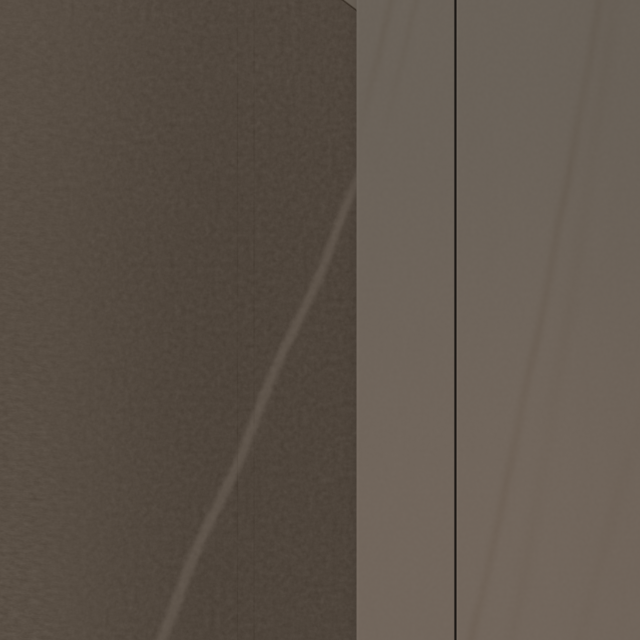
Give the GLSL for this texture, as a Shadertoy shader.

```glsl
vec2 hashGradient(vec2 cell) {
    vec3 h = fract(vec3(cell.xyx) * vec3(0.1031, 0.1030, 0.0973));
    h += dot(h, h.yzx + 33.33);
    return fract((h.xx + h.yz) * h.zy) * 2.0 - 1.0;
}

float gradientNoise(vec2 p) {
    vec2 i = floor(p), f = fract(p);
    vec2 u = f * f * f * (f * (f * 6.0 - 15.0) + 10.0);
    float a = dot(hashGradient(i), f);
    float b = dot(hashGradient(i + vec2(1, 0)), f - vec2(1, 0));
    float c = dot(hashGradient(i + vec2(0, 1)), f - vec2(0, 1));
    float d = dot(hashGradient(i + vec2(1, 1)), f - vec2(1, 1));
    return mix(mix(a, b, u.x), mix(c, d, u.x), u.y);
}

float fractalNoise(vec2 p) {
    float sum = 0.0, gain = 0.6;
    for (int i = 0; i < 3; i++) {
        sum += gain * gradientNoise(p);
        p = p * 2.03 + 17.1;
        gain *= 0.55;
    }
    return sum;
}

// Soft-edged band around zero distance
float band(float d, float halfWidth, float soft) {
    return 1.0 - smoothstep(halfWidth - soft, halfWidth + soft, abs(d));
}

// Slanted soft streak, given its foot, slope and bow
float streak(vec2 p, float foot, float slope, float bow, float width) {
    float d = p.x - foot - slope * p.y - bow * p.y * (1.0 - p.y);
    d += 0.003 * gradientNoise(vec2(foot * 90.0, p.y * 9.0));
    float fade = 0.8 + 0.7 * gradientNoise(vec2(foot * 50.0, p.y * 5.0));
    return fade * exp(-d * d / (width * width));
}

vec3 darkLeather(vec2 p, float px) {
    // Light falls off from the left edge, strongest near the bottom
    float glow = 1.0 - smoothstep(0.0, 0.36, p.x);
    vec3 color = mix(vec3(0.308, 0.270, 0.234), vec3(0.352, 0.312, 0.272),
                     glow * mix(1.0, 0.75, p.y));
    color += 0.010 * smoothstep(0.55, 1.0, p.y);

    // Pebbled grain turns into wrinkles at the left and weave at the right
    float pebbles = fractalNoise(p * 110.0);
    float wrinkles = fractalNoise(vec2(p.x * 65.0, p.y * 150.0 + 12.0 * p.x));
    float wrinkled = (1.0 - smoothstep(0.02, 0.2, p.x)) * (1.0 - 0.5 * p.y);
    float grain = mix(pebbles, wrinkles * 1.4, wrinkled);
    float weave = gradientNoise(vec2(p.x * 170.0, p.y * 60.0))
                + gradientNoise(vec2(p.x * 60.0, p.y * 170.0));
    color += 0.050 * grain + 0.010 * weave * smoothstep(0.25, 0.5, p.x);
    color += 0.012 * gradientNoise(p * 230.0) + 0.006 * fractalNoise(p * 14.0);

    // Pale vein, nearly straight with soft ragged sides
    float center = 0.249 + 0.434 * p.y + 0.003 * cos(22.4 * p.y);
    float d = p.x - center + 0.002 * gradientNoise(p * 70.0);
    float vein = band(d, mix(0.0090, 0.0062, p.y), 0.0045 + px);
    color = mix(color, vec3(0.388, 0.348, 0.310) + 0.03 * pebbles, 0.8 * vein);

    // Two faint broken grooves
    for (int i = 0; i < 2; i++) {
        float x = 0.371 + 0.026 * float(i);
        float broken = 0.55 + 1.1 * gradientNoise(vec2(x * 300.0, p.y * 45.0));
        color -= 0.034 * max(broken, 0.0) * band(p.x - x, 0.0008, px);
    }

    // Cut corner at the top of the panel edge
    float corner = (p.y - 0.984) * 0.8 + (p.x - 0.557) * 0.6;
    color = mix(color, vec3(0.41, 0.375, 0.335), smoothstep(-px, px, corner));
    return color - 0.13 * band(corner, 0.0012, px);
}

vec3 paleStone(vec2 p, float seamX) {
    vec3 color = mix(vec3(0.447, 0.402, 0.362), vec3(0.418, 0.386, 0.350),
                     smoothstep(0.1, 0.95, p.y + 0.06 * gradientNoise(p * 3.0)));
    color -= 0.008 * smoothstep(0.8, 1.0, p.x);

    // Brown streaks, separate on each side of the seam
    float right = streak(p, 0.737, 0.200, 0.03, 0.008)
                + 0.35 * streak(p, 0.800, 0.160, 0.03, 0.012)
                + 0.30 * streak(p, 0.905, 0.270, 0.00, 0.010);
    float left = streak(p, 0.375, 0.237, 0.0, 0.007)
               + 0.6 * streak(p, 0.405, 0.245, 0.0, 0.006);
    left *= smoothstep(0.74, 0.95, p.y);
    float amount = p.x < seamX ? left : right;
    color -= vec3(0.020, 0.024, 0.028) * amount;

    // Fine mottling
    color += 0.004 * fractalNoise(p * vec2(40.0, 12.0));
    return color + 0.012 * fractalNoise(p * 140.0);
}

void mainImage(out vec4 fragColor, in vec2 fragCoord) {
    vec2 p = fragCoord / iResolution.xy;
    float px = 1.0 / iResolution.x;
    float edgeX = 0.557, seamX = 0.7116;

    vec3 leather = darkLeather(p, px);
    leather *= 1.0 - 0.07 * exp(-max(edgeX - p.x, 0.0) * 130.0);
    vec3 stone = paleStone(p, seamX);
    stone += 0.015 * band(p.x - edgeX - 0.002, 0.001, px);
    vec3 color = mix(leather, stone, smoothstep(-px, px, p.x - edgeX));

    // Dark seam with a thin lit lip
    color += 0.025 * band(p.x - seamX - 0.003, 0.001, px);
    color = mix(color, vec3(0.10, 0.085, 0.075), band(p.x - seamX, 0.0017, px));
    fragColor = vec4(color, 1.0);
}
```
